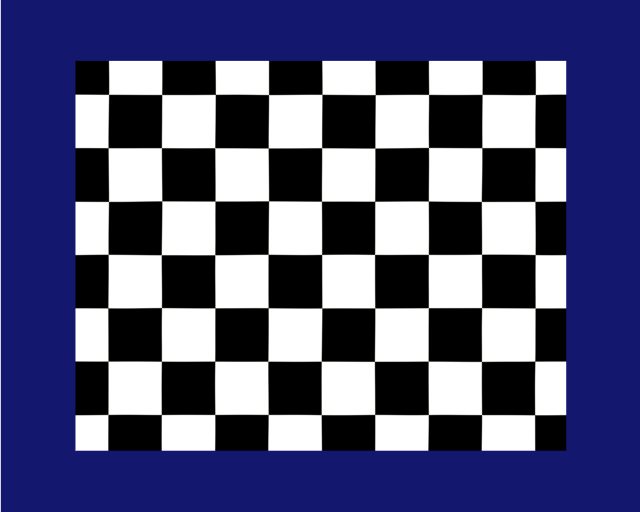
A WebGL 2 fragment shader for this pattern:

```glsl
#version 300 es
precision highp float;
// Black and white checkerboard panel, cropped mid-cell, on a navy field.
uniform vec2 u_resolution;
out vec4 fragColor;

vec2 gradientAt(vec2 cell) {
  float angle = 6.2832 * fract(sin(dot(cell, vec2(127.1, 311.7))) * 4375.85);
  return vec2(cos(angle), sin(angle));
}

float gradientNoise(vec2 p) {
  vec2 i = floor(p), f = fract(p);
  vec2 u = f * f * f * (f * (f * 6.0 - 15.0) + 10.0);
  vec2 e = vec2(1.0, 0.0);
  float low = mix(dot(gradientAt(i), f), dot(gradientAt(i + e.xy), f - e.xy), u.x);
  float high = mix(dot(gradientAt(i + e.yx), f - e.yx), dot(gradientAt(i + e.xx), f - e.xx), u.x);
  return mix(low, high, u.y);
}

// Signed distance to the nearest cell edge: positive in white cells.
float checkerDistance(vec2 q) {
  vec2 cell = floor(q);
  vec2 toLine = 0.5 - abs(fract(q) - 0.5);
  float parity = mod(cell.x + cell.y, 2.0);
  return (1.0 - 2.0 * parity) * min(toLine.x, toLine.y);
}

float boxDistance(vec2 p, vec2 low, vec2 high) {
  vec2 d = max(low - p, p - high);
  return length(max(d, 0.0)) + min(max(d.x, d.y), 0.0);
}

void main() {
  // Canvas height is one unit.
  vec2 p = gl_FragCoord.xy / u_resolution.y;
  float pixel = 1.0 / u_resolution.y;

  // Slight lean and unevenness of the cell edges.
  vec2 wobble = vec2(gradientNoise(p * 9.0), gradientNoise(p * 9.0 + 37.0));
  vec2 warped = p + 0.0012 * wobble - vec2(0.0014 * (p.y - 0.5), 0.0);

  // Checker cells with a soft, olive-tinted transition.
  float pitch = 0.1042;
  float edge = checkerDistance((warped - vec2(0.2122, 0.1894)) / pitch) * pitch;
  float softness = max(0.0017, 0.7 * pixel);
  float white = smoothstep(-softness, softness, edge);
  vec3 checker = vec3(white) - vec3(0.0, 0.0, 0.12) * white * (1.0 - white);

  // Panel over navy, with a hairline of white along the left border.
  vec3 navy = vec3(0.08, 0.09, 0.43);
  float hairline = clamp((0.0016 - p.x) / pixel + 0.5, 0.0, 1.0);
  vec3 color = mix(navy, vec3(1.0), hairline);
  float panel = boxDistance(p, vec2(0.1474, 0.1197), vec2(1.1059, 0.8811));
  color = mix(color, checker, clamp(0.5 - panel / pixel, 0.0, 1.0));

  fragColor = vec4(color, 1.0);
}
```
